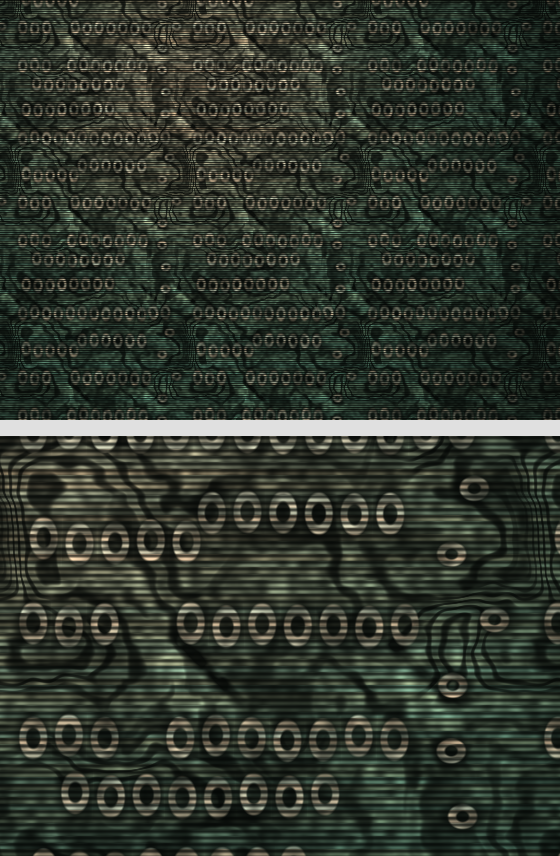
Top: the whole. Bottom: its middle third, enlarged.
Reproduce this pattern procedurally as a WebGL 1 fragment shader.

```glsl
precision highp float;

// Rows of worn pale rings over dark contoured swirls, on a square tile that
// repeats 3.2 times across and 2.4 down. Fine scan lines, a warm glow at the
// upper left and a vignette lie over the whole canvas and do not repeat.

uniform vec2 u_resolution;

const float TILES_DOWN = 2.4;
const float SCAN_LINES = 192.0;
const float TAU = 6.2831853;
const float SPACING = 0.068;               // distance between rings in a row
const vec2 OVAL = vec2(0.020, 0.030);      // ring radii in tile units
const vec2 SMALL_OVAL = vec2(0.020, 0.017);

float hash(vec2 p) {
  vec3 q = fract(vec3(p.xyx) * 0.1031);
  q += dot(q, q.yzx + 33.33);
  return fract((q.x + q.y) * q.z);
}

// Value noise that wraps after a whole number of cells
float noise(vec2 p, float period) {
  vec2 cell = floor(p);
  vec2 f = fract(p);
  f = f * f * (3.0 - 2.0 * f);
  vec2 a = mod(cell, period);
  vec2 b = mod(cell + 1.0, period);
  return mix(mix(hash(a), hash(vec2(b.x, a.y)), f.x),
             mix(hash(vec2(a.x, b.y)), hash(b), f.x), f.y);
}

float fbm(vec2 p, float period) {
  float sum = 0.0;
  float gain = 0.5;
  for (int i = 0; i < 4; i++) {
    sum += gain * noise(p * period, period);
    period *= 2.0;
    gain *= 0.5;
  }
  return sum;
}

// Shortest offset on the repeating tile
vec2 wrapDelta(vec2 d) {
  return fract(d + 0.5) - 0.5;
}

float ovalDistance(vec2 d, vec2 radii) {
  return (length(d / radii) - 1.0) * min(radii.x, radii.y);
}

// Evenly spaced ovals with a little vertical jitter
float ovalRow(vec2 t, vec2 start, float count) {
  float i = clamp(floor((t.x - start.x) / SPACING + 0.5), 0.0, count - 1.0);
  float jitter = (hash(vec2(i, start.y * 240.0)) - 0.5) * 0.012;
  return ovalDistance(wrapDelta(t - start - vec2(i * SPACING, jitter)), OVAL);
}

float textRows(vec2 t) {
  float d = min(ovalRow(t, vec2(0.13, 0.16), 3.0), ovalRow(t, vec2(0.43, 0.16), 7.0));
  d = min(d, min(ovalRow(t, vec2(0.13, 0.375), 3.0), ovalRow(t, vec2(0.41, 0.375), 7.0)));
  d = min(d, min(ovalRow(t, vec2(0.21, 0.485), 8.0), ovalRow(t, vec2(0.15, 0.625), 8.0)));
  d = min(d, ovalRow(t, vec2(0.13, 0.79), 13.0));
  return min(d, min(ovalRow(t, vec2(0.15, 0.0), 5.0), ovalRow(t, vec2(0.47, 0.95), 6.0)));
}

// Small loose rings near the tile's right side
float looseRings(vec2 t) {
  float d = 1.0;
  for (int i = 0; i < 8; i++) {
    float k = float(i);
    vec2 c = vec2(0.76 + 0.29 * hash(vec2(k, 7.0)), (k + 0.2) / 8.0);
    d = min(d, ovalDistance(wrapDelta(t - c), SMALL_OVAL));
  }
  return d;
}

// Diagonal fold: light below the crease, thin shade along it
float fold(vec2 t, vec2 centre) {
  vec2 d = wrapDelta(t - centre);
  float along = (d.x + d.y) * 0.7071;
  float across = (d.y - d.x) * 0.7071;
  float span = 1.0 - smoothstep(0.05, 0.13, abs(along));
  float light = smoothstep(0.0, 0.015, across) * (1.0 - smoothstep(0.015, 0.09, across));
  float crease = 1.0 - smoothstep(0.003, 0.014, abs(across + 0.008));
  return span * (0.6 * light - 0.4 * crease);
}

// Warped noise cut by dark contour strokes, with fine mottling
float marble(vec2 t) {
  vec2 warp = vec2(fbm(t, 4.0), fbm(t + vec2(0.37, 0.61), 4.0)) - 0.5;
  vec2 w = t + warp * 0.35;
  float field = fbm(w, 5.0);
  float contour = 0.5 + 0.5 * sin(TAU * (noise(w * 6.0, 6.0) * 4.0 + field * 3.0));
  float strokes = smoothstep(0.0, 0.6, contour);
  float patches = smoothstep(0.2, 0.75, noise(w * 9.0, 9.0));
  float mottle = noise(t * 48.0, 48.0);
  return (0.35 + 0.9 * field) * mix(1.0, 0.35 + 0.8 * strokes, 0.45 + 0.55 * patches)
       * (0.65 + 0.75 * mottle);
}

void main() {
  vec2 p = gl_FragCoord.xy / u_resolution.y;
  vec2 fromTop = vec2(p.x, 1.0 - p.y);
  vec2 t = fract(fromTop * TILES_DOWN);
  float px = TILES_DOWN / u_resolution.y;

  // Tile: marble, folds, dark halos and worn rings
  float tone = marble(t);
  tone += fold(t, vec2(0.46, 0.25)) + fold(t, vec2(0.86, 0.25));
  tone += fold(t, vec2(0.86, 0.69)) + fold(t, vec2(0.06, 0.69));
  float d = min(textRows(t), looseRings(t));
  float halo = 1.0 - smoothstep(0.0, 0.028, d);
  float ring = 1.0 - smoothstep(0.006 - px, 0.007 + px, abs(d));
  float wear = 0.35 + 0.6 * noise(t * 30.0, 30.0);
  tone = max(tone * (1.0 - 0.6 * halo), 0.12);

  // Canvas lighting
  vec2 g = (fromTop - vec2(0.46, 0.2)) / vec2(0.42, 0.36);
  float glow = exp(-dot(g, g));
  vec2 v = (fromTop - vec2(0.52, 0.42)) / vec2(1.0, 0.95);
  float vignette = 1.0 - 0.5 * smoothstep(0.1, 0.95, dot(v, v));
  vec3 ground = mix(vec3(0.19, 0.27, 0.22), vec3(0.42, 0.38, 0.31), glow) * tone;
  vec3 color = mix(ground, vec3(0.66, 0.62, 0.53) * (0.9 + 0.25 * glow), ring * wear);

  // Scan lines with broken, slightly tinted strokes
  float line = p.y * SCAN_LINES;
  float lit = 0.5 + 0.5 * cos(TAU * (line - 0.25));
  float grain = noise(vec2(p.x * 130.0, floor(line)), 512.0);
  float tint = hash(vec2(floor(line), 3.0)) - 0.5;
  color *= (0.7 + 0.6 * grain) * (1.0 + tint * vec3(0.16, -0.04, -0.12));
  color *= mix(0.34, 1.2, lit) * vignette;
  gl_FragColor = vec4(color + vec3(0.012, 0.022, 0.016), 1.0);
}
```
